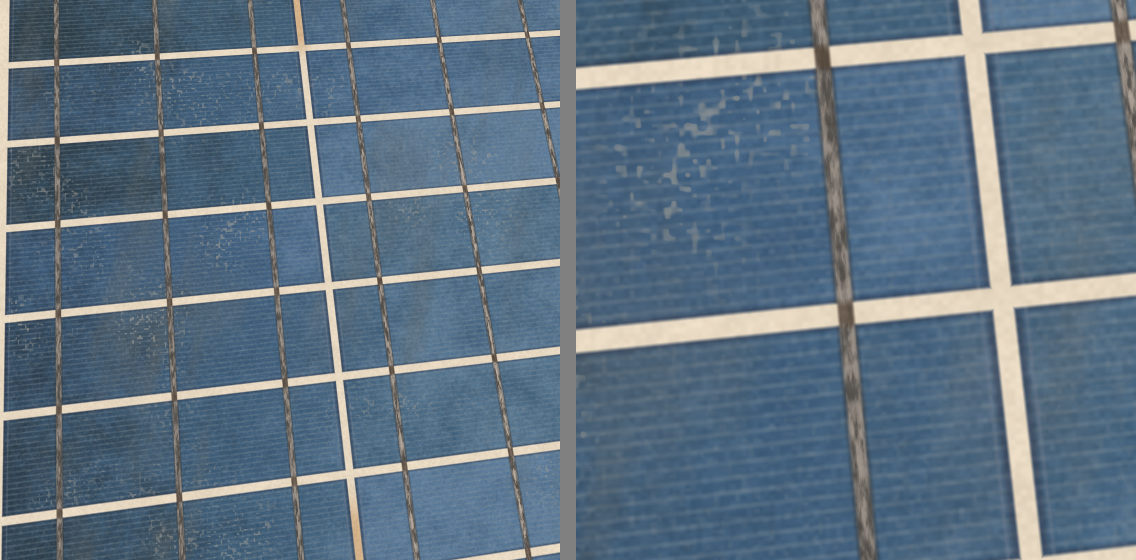
Left: the whole. Right: its middle third, enlarged.
Reproduce this pattern procedurally as a three.js fragment shader.

```glsl
// Weathered solar panel in perspective: blue cells, pale gaps, metal busbars and fine fingers.
varying vec2 vUv;

float hash(vec2 p) {
  vec3 q = fract(vec3(p.xyx) * 0.1031);
  q += dot(q, q.yzx + 33.33);
  return fract((q.x + q.y) * q.z);
}

float noise(vec2 p) {
  vec2 i = floor(p), f = fract(p);
  f = f * f * (3.0 - 2.0 * f);
  return mix(mix(hash(i), hash(i + vec2(1.0, 0.0)), f.x),
             mix(hash(i + vec2(0.0, 1.0)), hash(i + vec2(1.0, 1.0)), f.x), f.y);
}

float fbm(vec2 p) {
  float sum = 0.0, gain = 0.5;
  for (int i = 0; i < 4; i++) {
    sum += gain * noise(p);
    p = p * 2.03 + 17.0;
    gain *= 0.5;
  }
  return sum;
}

// Canvas to panel: x counts cells across, y counts rows downward.
vec2 panelCoords(vec2 p) {
  vec3 rowX = vec3(0.5587, -0.0124, 0.0091);
  vec3 rowY = vec3(-0.0267, 0.6616, 0.1172);
  vec3 rowW = vec3(0.0533, -0.1646, 1.0);
  vec3 q = cross(rowY, rowW) * p.x + cross(rowW, rowX) * p.y + cross(rowX, rowY);
  return q.xy / q.z * vec2(1.0, 5.0);
}

// Soft-edged stripe from a distance, half width and edge softness.
float stripe(float d, float halfWidth, float soft) {
  return 1.0 - smoothstep(halfWidth - soft, halfWidth + soft, d);
}

void main() {
  vec2 p = vec2(vUv.x, 1.0 - vUv.y);
  vec2 panel = panelCoords(p);
  vec2 cell = floor(panel);
  float rowDist = abs(fract(panel.y + 0.5) - 0.5);
  float columnDist = min(max(panel.x, 0.0), abs(panel.x - 1.0));
  float barDist = abs(fract(panel.x * 3.0) - 0.5) / 3.0;

  // Silicon: light from the right, a tint per cell and crystal mottling
  float tone = 0.1 + 0.58 * smoothstep(0.0, 0.9, p.x) + 0.16 * smoothstep(0.0, 0.45, p.y);
  tone += 0.2 * (hash(cell + 7.0) - 0.5) + 0.4 * (fbm(panel * vec2(9.0, 3.0)) - 0.47);
  tone += 0.22 * (fbm(panel * vec2(60.0, 18.0)) - 0.47);
  tone -= 0.14 * smoothstep(0.7, 1.0, p.y) * (1.0 - p.x);
  vec3 color = mix(vec3(0.18, 0.245, 0.30), vec3(0.25, 0.37, 0.48), smoothstep(0.0, 0.5, tone));
  color = mix(color, vec3(0.37, 0.49, 0.60), smoothstep(0.45, 0.95, tone));
  color.b += 0.03 * (hash(cell + 31.0) - 0.5);

  // Fingers: nineteen thin broken lines per row
  float finger = stripe(abs(fract(panel.y * 19.0) - 0.5), 0.16, 0.15);
  float broken = 0.35 + 0.65 * noise(panel * vec2(70.0, 19.0));
  color = mix(color, vec3(0.52, 0.57, 0.60), 0.36 * finger * broken);

  // Dust: hazy streaks, heavier on the left, and scattered grit
  float haze = smoothstep(0.5, 0.8, fbm(vec2(p.x * 13.0 + p.y * 2.0, p.y * 3.5) + 4.0));
  color = mix(color, vec3(0.40, 0.41, 0.40), haze * mix(0.5, 0.22, p.x));
  float patches = smoothstep(0.48, 0.75, fbm(p * 7.0 + 21.0));
  float grit = smoothstep(0.62, 0.92, noise(p * 240.0));
  color = mix(color, vec3(0.62, 0.61, 0.58), grit * (0.1 + 0.5 * patches));

  // Dark cell borders with a faint rim beside the column gap
  float border = max(stripe(columnDist, 0.019, 0.004), stripe(rowDist, 0.057, 0.012));
  color = mix(color, vec3(0.19, 0.22, 0.30), 0.5 * border);
  color = mix(color, vec3(0.45, 0.48, 0.55), 0.35 * stripe(abs(columnDist - 0.024), 0.002, 0.002));

  // Pale gaps, stained where the column gap meets the top and bottom
  float gap = max(stripe(columnDist, 0.0115, 0.0025), stripe(rowDist, 0.043, 0.01));
  vec3 cream = vec3(0.91, 0.85, 0.76) + 0.05 * (fbm(p * 40.0) - 0.5);
  float stain = stripe(abs(panel.x - 1.0), 0.025, 0.02);
  stain *= 1.0 - smoothstep(0.06, 0.11, p.y) * (1.0 - smoothstep(0.86, 0.95, p.y));
  cream = mix(cream, vec3(0.78, 0.61, 0.42), 0.65 * stain);
  color = mix(color, cream, gap);

  // Busbars: tarnished metal, glints on the right, dark solder at the gaps
  float bar = stripe(barDist, 0.0082, 0.0025) * step(0.0, panel.x);
  float tarnish = fbm(vec2(panel.x * 180.0, panel.y * 14.0));
  vec3 metal = mix(vec3(0.33, 0.31, 0.29), vec3(0.61, 0.57, 0.53), smoothstep(0.2, 0.75, tarnish));
  float glint = stripe(barDist, 0.003, 0.0025) * smoothstep(0.35, 0.9, p.x);
  metal = mix(metal, vec3(0.82, 0.76, 0.70), 0.65 * glint * smoothstep(0.3, 0.6, tarnish));
  metal = mix(metal, vec3(0.31, 0.25, 0.20), 0.7 * stripe(rowDist, 0.045, 0.02));
  color = mix(color, vec3(0.20, 0.21, 0.22), 0.45 * stripe(barDist, 0.011, 0.003) * (1.0 - gap));
  color = mix(color, metal, 0.95 * bar);

  // Fine surface grain
  color += 0.045 * (noise(p * 300.0 + 50.0) - 0.5);
  gl_FragColor = vec4(color, 1.0);
}
```
